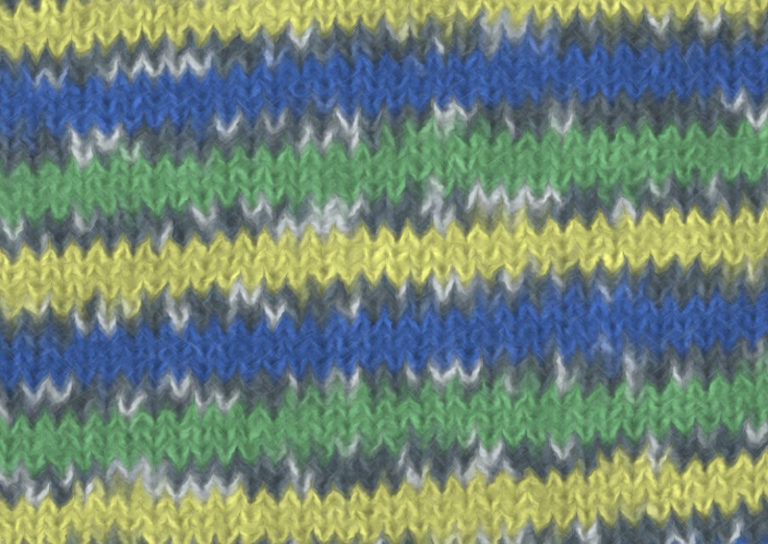
Give the GLSL for this texture, as a Shadertoy shader.

```glsl
const float ROW = 0.0316;    // row height, in canvas heights
const float STITCH = 0.0441; // stitch width, in canvas heights

float hash(vec2 p) {
    vec3 q = fract(vec3(p.xyx) * 0.1031);
    q += dot(q, q.yzx + 33.33);
    return fract((q.x + q.y) * q.z);
}

float noise(vec2 p) {
    vec2 i = floor(p), f = fract(p);
    f = f * f * (3.0 - 2.0 * f);
    return mix(mix(hash(i), hash(i + vec2(1, 0)), f.x),
               mix(hash(i + vec2(0, 1)), hash(i + vec2(1, 1)), f.x), f.y);
}

// Self-striping yarn: three coloured rows, then two flecked grey rows
vec3 yarnColor(float row, float leg) {
    float column = floor(leg * 0.5);
    float drift = 1.1 * (noise(vec2(column * 0.23, floor(row / 5.0) * 7.0 + 40.0)) - 0.5);
    float jitter = 0.5 * (hash(vec2(leg, row) + 71.0) - 0.5);
    float along = row + 1.5 + drift + jitter;

    float band = mod(floor(along / 5.0), 3.0);
    vec3 dye = band < 0.5 ? vec3(0.77, 0.78, 0.43)
             : band < 1.5 ? vec3(0.40, 0.62, 0.43)
                          : vec3(0.23, 0.36, 0.62);
    dye *= 0.93 + 0.14 * hash(vec2(leg, row) + 13.0);

    float fleck = 0.7 * hash(vec2(column, row) + 211.0) + 0.3 * hash(vec2(leg, row) + 307.0);
    vec3 charcoal = vec3(0.32, 0.37, 0.40) * (0.85 + 0.3 * hash(vec2(leg, row) + 151.0));
    vec3 grey = mix(charcoal, vec3(0.70, 0.73, 0.74), smoothstep(0.58, 0.76, fleck));

    float m = mod(along, 5.0);
    float dyed = smoothstep(0.6, 1.3, m) * (1.0 - smoothstep(3.7, 4.4, m));
    return mix(grey, dye, dyed);
}

// Yarn colour bled softly into the next leg
vec3 bledColor(float row, float leg, float across) {
    float gap = min(across, 1.0 - across);
    float neighbour = leg + (across > 0.5 ? 1.0 : -1.0);
    return mix(yarnColor(row, leg), yarnColor(row, neighbour),
               0.5 * (1.0 - smoothstep(0.0, 0.3, gap)));
}

void mainImage(out vec4 fragColor, in vec2 fragCoord) {
    vec2 p = fragCoord / iResolution.y;

    // Sloping, slightly bowed fabric with uneven tension
    float dx = p.x - 0.706;
    vec2 q = p;
    q.y -= 0.058 * dx - 0.09 * (p.y - 0.5) * dx * dx;
    q += 0.014 * (vec2(noise(p * 9.0), noise(p * 9.0 + 50.0)) - 0.5);
    q += 0.009 * (vec2(noise(p * 48.0), noise(p * 48.0 + 80.0)) - 0.5);
    q += 0.004 * (vec2(noise(p * 140.0), noise(p * 140.0 + 30.0)) - 0.5);

    // Mirrored slanting legs form each V stitch
    float x = q.x / STITCH;
    float side = abs(fract(x) - 0.5) * 2.0;
    float leg = floor(x * 2.0), across = fract(x * 2.0);
    float slope = 1.1 * sqrt(side * side + 0.03);
    float r = (q.y - 0.53) / ROW + 2.1 - slope;
    float row = floor(r), f = fract(r);

    // Blend yarns where neighbouring rows touch
    float edge = min(f, 1.0 - f);
    vec3 color = mix(bledColor(row, leg, across),
                     bledColor(row + (f > 0.5 ? 1.0 : -1.0), leg, across),
                     0.5 * (1.0 - smoothstep(0.0, 0.4, edge)));

    // Rounded strands with soft hollows, some pulled tighter than others
    float depth = 0.4 + 0.9 * noise(p * 30.0 + 9.0);
    float strand = smoothstep(0.0, 0.5, edge);
    float seam = smoothstep(0.0, 0.5, side) * (1.0 - 0.6 * smoothstep(0.6, 1.0, side));
    float light = 0.94 + depth * (0.17 * (strand - 0.55) + 0.22 * (seam - 0.6));

    // Twisted fibres and broad shading
    float fibre = noise(vec2(side * 3.0 + leg * 17.0, r * 6.0 + side * 4.0));
    light *= 0.93 + 0.14 * fibre;
    light *= 0.94 + 0.12 * noise(p * 4.0 + 20.0);
    color *= light;

    // Pale stray hairs and fine grain
    float bend = 0.02 * noise(p * 12.0 + 5.0);
    float hairA = noise(vec2(dot(p, vec2(0.8, 0.6)) * 35.0, (dot(p, vec2(-0.6, 0.8)) + bend) * 230.0));
    float hairB = noise(vec2(dot(p, vec2(0.7, -0.7)) * 35.0, (dot(p, vec2(0.7, 0.7)) + bend) * 230.0));
    float hair = smoothstep(0.65, 1.0, max(hairA, hairB));
    color = mix(color, color * 0.8 + 0.2, 0.35 * hair);
    color += 0.04 * (noise(p * 260.0) - 0.5);

    fragColor = vec4(clamp(color, 0.0, 1.0), 1.0);
}
```
